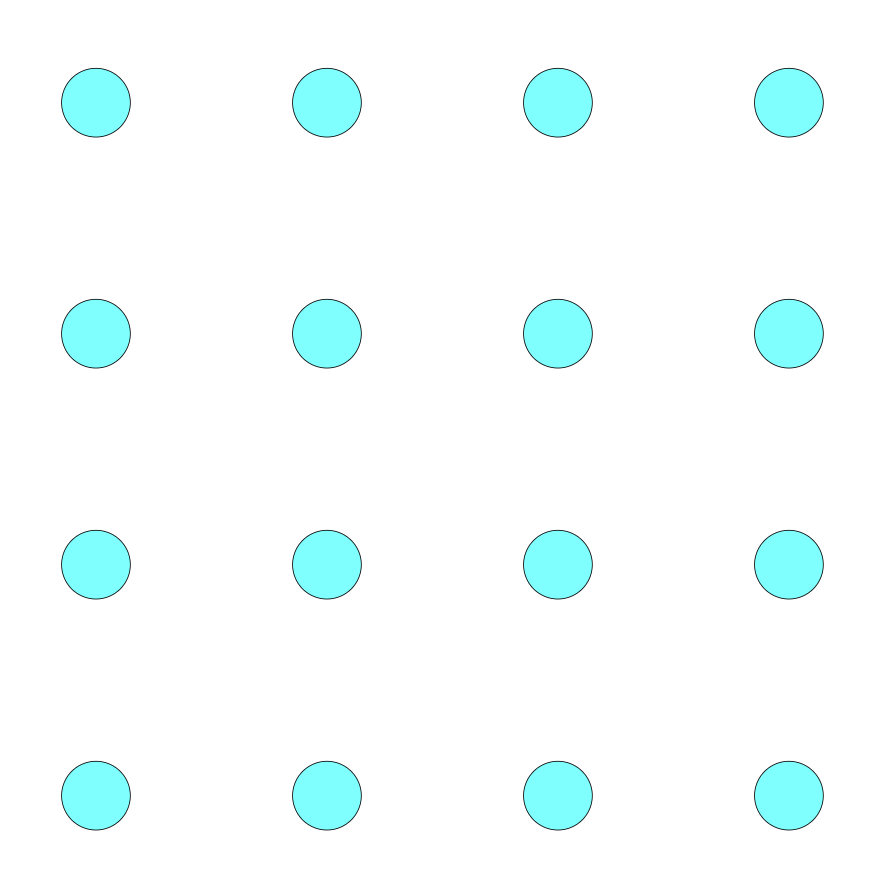
A Shadertoy shader for this pattern:

```glsl
// Four by four pale cyan discs with hairline black rims on white.
// The plane is folded into one square cell; two radii of a single circle
// distance give the rim and the fill, blended by pixel coverage.

// Share of a pixel lying inside a circle of the given radius
float discCoverage(float centerDistance, float radius, float pixel) {
    return clamp(0.5 + (radius - centerDistance) / pixel, 0.0, 1.0);
}

void mainImage(out vec4 fragColor, in vec2 fragCoord) {
    float pixel = 1.0 / iResolution.y;
    vec2 uv = fragCoord * pixel;

    // Fold the plane into cells centered on the discs
    float spacing = 0.2578;
    vec2 firstCenter = vec2(0.1071, 0.1120);
    vec2 cell = mod(uv - firstCenter + 0.5 * spacing, spacing) - 0.5 * spacing;
    float centerDistance = length(cell);

    // The rim is the gap between the outer and inner discs
    float outer = discCoverage(centerDistance, 0.0388, pixel);
    float inner = discCoverage(centerDistance, 0.0379, pixel);

    // White outside, cyan inside, black wherever neither reaches
    vec3 color = vec3(1.0) * (1.0 - outer) + vec3(0.5, 1.0, 1.0) * inner;
    fragColor = vec4(color, 1.0);
}
```
